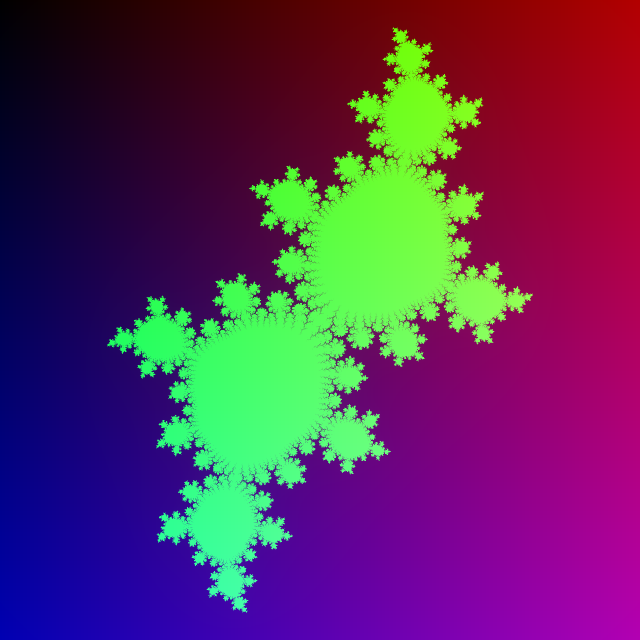
A Shadertoy shader for this background:

```glsl
const vec2 JULIA_SEED = vec2(-0.391, -0.587);
const float VIEW_SPAN = 3.0;        // width of the complex plane shown
const float ESCAPE_RADIUS = 2.0;
const int MAX_STEPS = 400;
const int SAMPLES_PER_AXIS = 2;     // supersampling grid
const float BACKDROP_LEVEL = 0.7;   // peak of the red and blue ramps

vec2 complexSquare(vec2 z) {
    return vec2(z.x * z.x - z.y * z.y, 2.0 * z.x * z.y);
}

// Share of the step budget used before the orbit escapes
float escapeShare(vec2 z) {
    int steps = 0;
    for (int i = 0; i < MAX_STEPS; i++) {
        if (dot(z, z) > ESCAPE_RADIUS * ESCAPE_RADIUS) break;
        z = complexSquare(z) + JULIA_SEED;
        steps++;
    }
    return float(steps) / float(MAX_STEPS);
}

void mainImage(out vec4 fragColor, in vec2 fragCoord) {
    float canvasSize = min(iResolution.x, iResolution.y);

    // Average the fractal over a small grid inside the pixel
    float glow = 0.0;
    for (int j = 0; j < SAMPLES_PER_AXIS; j++) {
        for (int i = 0; i < SAMPLES_PER_AXIS; i++) {
            vec2 jitter = (vec2(i, j) + 0.5) / float(SAMPLES_PER_AXIS) - 0.5;
            vec2 point = (fragCoord + jitter - 0.5 * iResolution.xy) / canvasSize;
            // The real axis points up, the imaginary axis to the right
            glow += escapeShare(point.yx * VIEW_SPAN);
        }
    }
    glow /= float(SAMPLES_PER_AXIS * SAMPLES_PER_AXIS);

    // Red grows rightward, blue grows downward, green is the fractal
    vec2 uv = fragCoord / iResolution.xy;
    fragColor = vec4(BACKDROP_LEVEL * uv.x, glow, BACKDROP_LEVEL * (1.0 - uv.y), 1.0);
}
```
